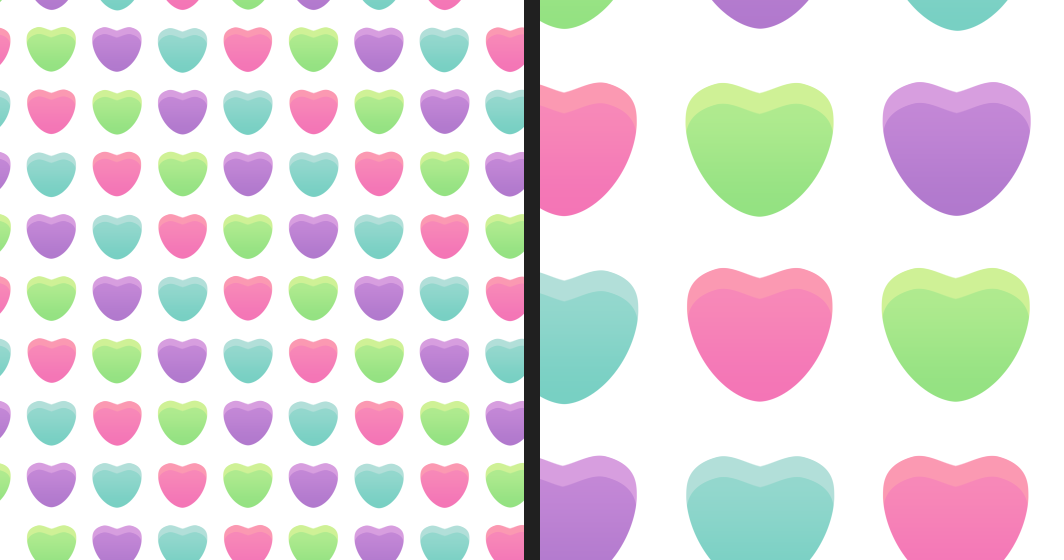
Left: the whole. Right: its middle third, enlarged.
A WebGL 2 fragment shader for this pattern:

```glsl
#version 300 es
precision highp float;

uniform vec2 u_resolution;
out vec4 fragColor;

const vec3 RIM[4] = vec3[4](
    vec3(0.81, 0.945, 0.59), vec3(0.845, 0.62, 0.875),
    vec3(0.70, 0.875, 0.85), vec3(0.985, 0.60, 0.70));
const vec3 BODY_TOP[4] = vec3[4](
    vec3(0.69, 0.92, 0.56), vec3(0.765, 0.53, 0.84),
    vec3(0.58, 0.845, 0.805), vec3(0.97, 0.535, 0.72));
const vec3 BODY_BOTTOM[4] = vec3[4](
    vec3(0.58, 0.885, 0.51), vec3(0.695, 0.475, 0.805),
    vec3(0.47, 0.815, 0.765), vec3(0.955, 0.46, 0.715));

vec2 hash2(vec2 p) {
    return fract(sin(vec2(dot(p, vec2(127.1, 311.7)),
                          dot(p, vec2(269.5, 183.3)))) * 43758.5453);
}

// Signed radial distance to a plump heart; y points down from its widest level
float heart(vec2 p, float halfWidth) {
    float ax = abs(p.x);
    float notch = 6.5 * (1.0 - smoothstep(-4.0, 20.0, ax));
    notch *= smoothstep(0.0, 13.0, -p.y);
    bool upper = p.y < 0.0;
    float n = upper ? 2.8 : 1.75;
    float t = upper ? (notch - p.y) / 20.0 : p.y / 42.5;
    float r = pow(pow(ax / halfWidth, n) + pow(t, n), 1.0 / n);
    return (1.0 - 1.0 / max(r, 0.001)) * length(p);
}

float fill(float d, float px) {
    return 1.0 - smoothstep(-0.7 * px, 0.7 * px, d);
}

void main() {
    // Grid of 8 by 9 cells, counted from the top left
    vec2 uv = gl_FragCoord.xy / u_resolution;
    vec2 grid = vec2(uv.x, 1.0 - uv.y) * vec2(8.0, 9.0) - vec2(0.287, 0.291);
    vec2 cell = floor(grid);
    vec2 p = (grid - cell - 0.5) * vec2(90.25, 85.33);
    float px = 768.0 / u_resolution.y;

    // Colours step along the diagonals
    int kind = int(mod(cell.x - cell.y + 0.5, 4.0));

    // Small placement variation; teal sits lower, pink is narrower
    p -= (hash2(cell) - 0.5) * vec2(0.9, 1.0);
    p.y += kind == 2 ? 10.7 : 11.3;
    float halfWidth = kind == 3 ? 33.4 : 34.0;

    // Pale heart with a shaded copy set lower inside it
    float outer = fill(heart(p, halfWidth), px);
    float inner = fill(heart(p - vec2(0.0, 9.5), halfWidth), px);
    vec3 body = mix(BODY_TOP[kind], BODY_BOTTOM[kind], smoothstep(-12.0, 42.0, p.y));
    vec3 candy = mix(RIM[kind], body, inner);

    // Two opposite corners stay empty
    if (cell == vec2(7.0, -1.0) || cell == vec2(-1.0, 8.0)) outer = 0.0;

    fragColor = vec4(mix(vec3(1.0), candy, outer), 1.0);
}
```
